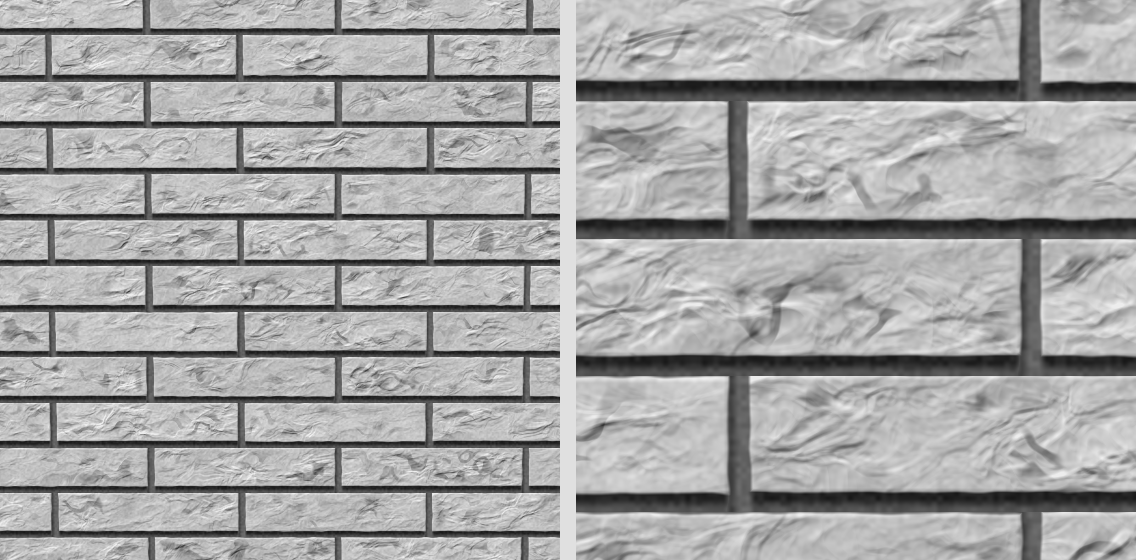
Left: the whole. Right: its middle third, enlarged.
Write a three.js fragment shader that draws this texture.

```glsl
varying vec2 vUv;

const float ROW_START = 0.0625;     // top of row zero, measured from the upper edge
const float ROW_PITCH = 0.08346;
const float ROW_SHRINK = 0.000172;  // rows get slightly lower down the wall
const float BRICK_PITCH = 0.3425;
const float BRICK_SHRINK = 0.0095;
const float ODD_ANCHOR = 0.604;
const float EVEN_ANCHOR = 0.599;
const vec2 JOINT = vec2(0.0122, 0.0118);
const float EDGE_WEAR = 0.0016;
const float EDGE_SOFT = 0.0012;
const vec2 RELIEF_SCALE = vec2(27.0, 45.0);
const vec2 LIGHT_STEP = vec2(-0.0009, -0.0021);
const float RELIEF_GAIN = 1.0;
const float LEDGE_COUNT = 5.0;
const float LEDGE_HEIGHT = 0.17;
const float STONE = 0.755;
const float MORTAR = 0.39;
const float SHADOW = 0.13;

float hash(vec2 p) {
  vec3 q = fract(vec3(p.xyx) * 0.1031);
  q += dot(q, q.yzx + 33.33);
  return fract((q.x + q.y) * q.z);
}

float noise(vec2 p) {
  vec2 i = floor(p);
  vec2 f = fract(p);
  f = f * f * (3.0 - 2.0 * f);
  return mix(mix(hash(i), hash(i + vec2(1.0, 0.0)), f.x),
             mix(hash(i + vec2(0.0, 1.0)), hash(i + vec2(1.0, 1.0)), f.x), f.y);
}

// Broken ledges and ridges, like split stone
float relief(vec2 p) {
  p = p * RELIEF_SCALE;
  p.y += 0.25 * p.x;
  p += 0.6 * vec2(noise(p * 1.1 + 7.3), noise(p * 1.1 + 31.7));
  float level = LEDGE_COUNT * (0.7 * noise(p * 0.8 + 4.1) + 0.3 * noise(p * 2.3));
  float height = LEDGE_HEIGHT * (floor(level) + smoothstep(0.3, 0.7, fract(level)));
  float amp = 0.42;
  for (int i = 0; i < 4; i++) {
    height += amp * (1.0 - abs(2.0 * noise(p) - 1.0));
    p = mat2(1.75, 0.65, -0.65, 1.75) * p + 13.7;
    amp *= 0.53;
  }
  return height;
}

float boxDistance(vec2 p, vec2 halfSize) {
  vec2 d = abs(p) - halfSize;
  return length(max(d, 0.0)) + min(max(d.x, d.y), 0.0);
}

void main() {
  vec2 wall = vec2(vUv.x, 1.0 - vUv.y);

  // Running bond with a slight narrowing towards the bottom
  float rowPos = (ROW_PITCH - sqrt(ROW_PITCH * ROW_PITCH
               - 4.0 * ROW_SHRINK * (wall.y - ROW_START))) / (2.0 * ROW_SHRINK);
  float row = floor(rowPos);
  float odd = mod(row, 2.0);
  float rowHeight = ROW_PITCH - 2.0 * ROW_SHRINK * rowPos;
  float pitch = BRICK_PITCH - BRICK_SHRINK * wall.y;
  float colPos = (wall.x - mix(EVEN_ANCHOR, ODD_ANCHOR, odd)) / pitch + 0.5 * (1.0 - odd);
  vec2 id = vec2(floor(colPos), row) + 20.0;
  float seed = hash(id);
  float seedB = hash(id + 57.0);

  vec2 halfSize = 0.5 * (vec2(pitch, rowHeight) - JOINT);
  vec2 local = vec2((fract(colPos) - 0.5) * pitch, fract(rowPos) * rowHeight - halfSize.y);
  vec2 brickPos = local + vec2(seed - 0.5, seedB - 0.5) * 0.0015;
  float wear = (noise(wall * 75.0) - 0.5) * EDGE_WEAR;
  float dist = boxDistance(brickPos, halfSize) + wear;

  // Mortar, shaded by the brick above and the brick to the left
  float grain = noise(wall * 300.0) - 0.5;
  float below = (local.y - halfSize.y) / JOINT.y;
  float beside = (local.x > 0.0 ? local.x - halfSize.x : local.x + pitch - halfSize.x) / JOINT.x;
  float underBrick = smoothstep(0.002, -0.004, abs(local.x) - halfSize.x);
  float topShade = underBrick * smoothstep(-0.1, 0.0, below)
                 * (1.0 - 0.75 * smoothstep(0.25, 0.9, below));
  float sideShade = (1.0 - underBrick) * (1.0 - smoothstep(0.0, 0.55, beside)) * 0.6;
  float mortar = mix(MORTAR, SHADOW, max(topShade, sideShade)) + grain * 0.08;

  // Rough face, calmer near the ends and in random patches
  vec2 facePos = local + vec2(seed, seedB) * 40.0 + 3.0;
  float patches = smoothstep(0.2, 0.7, noise(facePos * vec2(15.0, 28.0)));
  float inset = smoothstep(0.0, 0.014, -dist);
  float roughness = mix(0.38, 1.0, patches) * mix(0.5, 1.0, inset) * mix(0.8, 1.15, seedB);
  float slope = relief(facePos) - relief(facePos + LIGHT_STEP);
  slope *= RELIEF_GAIN * roughness;
  slope = slope < 0.0 ? slope * 1.3 : slope * 0.8;

  // Small chipped hollows
  vec2 chipPos = facePos * vec2(30.0, 88.0);
  chipPos.y += 3.5 * noise(facePos * 36.0) + 0.8 * noise(facePos * 110.0);
  float chip = smoothstep(0.66, 0.84, noise(chipPos)) * roughness * inset;

  float stone = STONE + (seed - 0.5) * 0.04 + slope - chip * 0.2;
  stone += (noise(facePos * 38.0) - 0.5) * 0.06 + grain * 0.07;

  // Lit upper and left rims, dark lower and right rims
  vec2 nearStart = brickPos + halfSize;
  vec2 nearEnd = halfSize - brickPos;
  stone += 0.12 * (1.0 - smoothstep(0.0005, 0.004, nearStart.y));
  stone += 0.05 * (1.0 - smoothstep(0.0, 0.004, nearStart.x));
  stone -= 0.12 * (1.0 - smoothstep(0.0, 0.0025, nearEnd.y));
  stone -= 0.1 * (1.0 - smoothstep(0.0, 0.003, nearEnd.x));
  stone = clamp(stone, 0.2, 0.93);

  float face = 1.0 - smoothstep(-EDGE_SOFT, EDGE_SOFT, dist);
  gl_FragColor = vec4(vec3(mix(mortar, stone, face)), 1.0);
}
```
